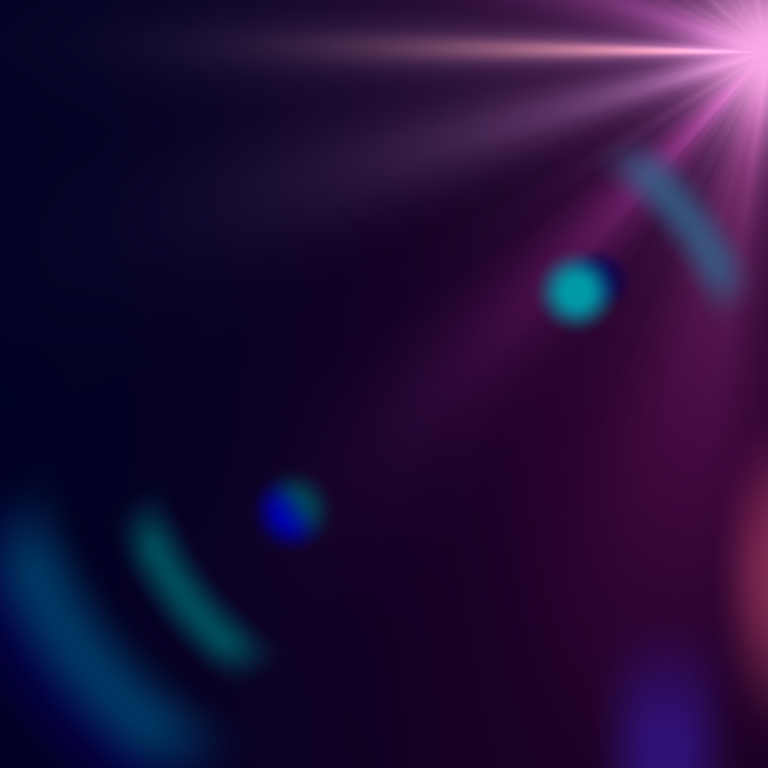
Give the GLSL for this background, as a WebGL 1 fragment shader.

```glsl
precision highp float;
uniform vec2 u_resolution;

#define LIGHT_POS vec2(1.0, 0.932)
#define FLARE_AXIS vec2(0.8, 0.6)
#define NAVY vec3(0.0, 0.005, 0.135)
#define PLUM vec3(0.105, 0.0, 0.14)
#define PINK vec3(0.98, 0.66, 0.9)
#define WARM vec3(1.0, 0.72, 0.52)
#define TEAL vec3(0.0, 0.6, 0.65)
#define DEEP_TEAL vec3(0.0, 0.29, 0.35)
#define BLUE vec3(0.0, 0.0, 0.7)
#define GLOW_SIZE 0.115
#define RAY_REACH 0.32

float hash(float n) {
  return fract(sin(n * 91.37) * 4375.85);
}

float noise(float x) {
  float i = floor(x);
  float f = fract(x);
  return mix(hash(i), hash(i + 1.0), f * f * (3.0 - 2.0 * f));
}

float bell(float x, float width) {
  return exp(-x * x / (width * width));
}

// Soft-edged disc
float disc(vec2 p, vec2 center, float radius) {
  return 1.0 - smoothstep(0.2 * radius, radius, length(p - center));
}

// Curved band crossing the flare axis; the sign of bend picks the bulging side
float arc(vec2 p, vec2 middle, float bend, vec2 halfSize) {
  vec2 center = middle - FLARE_AXIS * bend;
  float across = length(p - center) - abs(bend);
  float along = dot(p - middle, vec2(-FLARE_AXIS.y, FLARE_AXIS.x));
  float nearSide = step(0.0, dot(p - center, FLARE_AXIS) * bend);
  float ends = 1.0 - smoothstep(0.45 * halfSize.x, halfSize.x, abs(along));
  return nearSide * ends * (1.0 - smoothstep(0.0, halfSize.y, abs(across)));
}

vec3 backdrop(vec2 p) {
  vec3 color = mix(NAVY, PLUM, smoothstep(-0.02, 0.85, p.x));
  float haze = bell(length((p - vec2(0.9, 0.4)) * vec2(1.0, 0.8)), 0.24);
  return color + vec3(0.065, 0.0, 0.04) * haze;
}

// Beams fan out by angle: zero points left, positive turns downward
vec3 beams(float angle, float dist) {
  vec3 wide = vec3(0.25, 0.2, 0.24) * bell(angle + 0.01, 0.1);
  wide += vec3(0.24, 0.2, 0.24) * bell(angle - 0.265, 0.13);
  wide += vec3(0.24, 0.07, 0.19) * bell(angle - 0.8, 0.13);
  wide += vec3(0.2, 0.08, 0.14) * bell(angle - 1.36, 0.2);
  wide += vec3(0.28, 0.15, 0.25) * bell(angle + 0.32, 0.15);
  vec3 color = wide * exp(-dist * dist / RAY_REACH);
  color += 0.5 * WARM * bell(angle + 0.012, 0.04) * bell(dist, 0.44);

  // Fine streaks near the light
  float streaks = 0.0;
  for (int i = 0; i < 3; i++) {
    float k = float(i);
    streaks += noise(angle * (11.0 + 13.0 * k) + 17.0 * k + 40.0) / (1.0 + k);
  }
  return color + PINK * 0.17 * smoothstep(0.5, 1.6, streaks) * exp(-dist / 0.17);
}

// Lens reflections laid over the scene
vec3 addGhosts(vec3 color, vec2 p) {
  // Discs with a shifted second tint
  color = mix(color, 0.5 * BLUE, 0.75 * disc(p, vec2(0.781, 0.636), 0.047));
  color = mix(color, TEAL, disc(p, vec2(0.751, 0.62), 0.06));
  vec2 lower = vec2(0.381, 0.335);
  float tint = smoothstep(-0.025, 0.03, dot(p - lower, FLARE_AXIS));
  color = mix(color, mix(BLUE, DEEP_TEAL, tint), disc(p, lower, 0.06));

  // Arcs
  vec3 paleBlue = vec3(0.2, 0.38, 0.53);
  color = mix(color, paleBlue, 0.8 * arc(p, vec2(0.895, 0.715), 0.45, vec2(0.15, 0.05)));
  color = mix(color, DEEP_TEAL, arc(p, vec2(0.241, 0.222), -0.42, vec2(0.155, 0.052)));
  vec2 outer = vec2(0.108, 0.147);
  vec3 indigo = vec3(0.02, 0.0, 0.29);
  color = mix(color, indigo, 0.8 * arc(p, outer - 0.05 * FLARE_AXIS, -0.6, vec2(0.28, 0.1)));
  return mix(color, vec3(0.0, 0.21, 0.38), arc(p, outer, -0.56, vec2(0.25, 0.085)));
}

vec3 cornerGlows(vec2 p) {
  float red = 1.0 - smoothstep(0.1, 1.0, length((p - vec2(1.02, 0.245)) / vec2(0.1, 0.24)));
  float side = 1.0 - smoothstep(0.01, 0.105, abs(p.x - 0.867));
  float violet = side * (1.0 - smoothstep(0.02, 0.22, p.y));
  return vec3(0.35, 0.16, 0.14) * red + vec3(0.05, 0.06, 0.31) * violet;
}

void main() {
  vec2 p = gl_FragCoord.xy / u_resolution;
  vec2 offset = LIGHT_POS - p;
  float dist = length(offset);
  float angle = atan(offset.y, offset.x + 0.0001);

  vec3 color = backdrop(p) + beams(angle, dist) + cornerGlows(p);
  color += PINK * 0.7 * exp(-dist / GLOW_SIZE);
  color = addGhosts(color, p);

  // Bright core
  color = mix(color, PINK, bell(dist, 0.085));
  gl_FragColor = vec4(clamp(color, 0.0, 1.0), 1.0);
}
```
